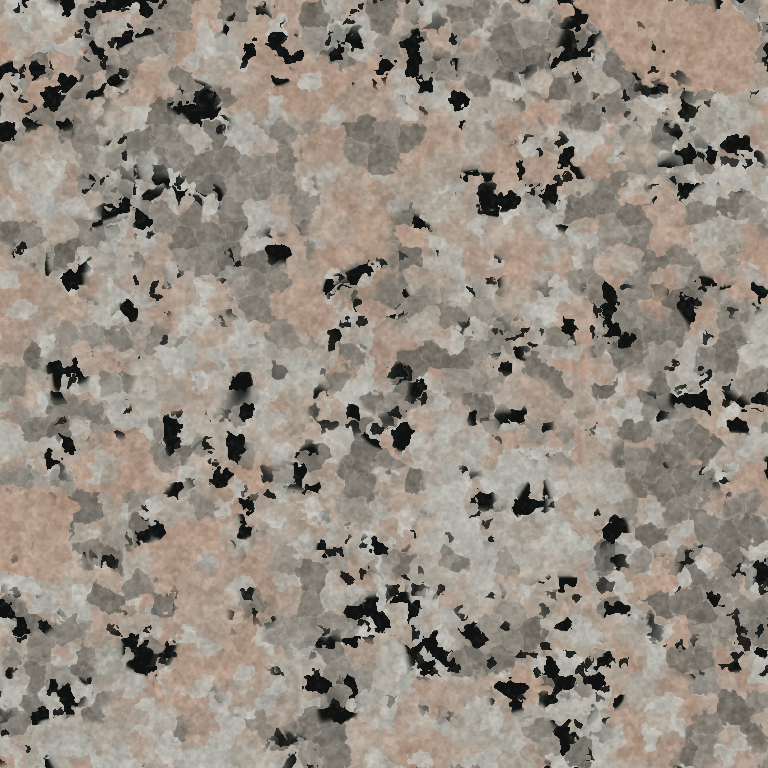
This texture is drawn by a WebGL 1 fragment shader. Its source:

```glsl
precision highp float;
// Polished pink granite: feldspar, pale grains, grey quartz and black mica flecks.
uniform vec2 u_resolution;

vec3 hash3(vec2 c) {
  vec3 h = fract(c.xyx * vec3(0.1031, 0.1030, 0.0973));
  h += dot(h, h.yxz + 33.33);
  return fract((h.xxy + h.yzz) * h.zyx);
}

// Cellular noise: xyz = random values blended between cells, w = distance to border.
// High sharpness gives flat grains with smooth edges, low sharpness gives soft clouds.
vec4 cells(vec2 p, float sharpness) {
  vec2 base = floor(p);
  vec3 sum = vec3(0.0);
  float total = 0.0, nearest = 9.0, second = 9.0;
  for (int y = -1; y <= 1; y++) {
    for (int x = -1; x <= 1; x++) {
      vec2 cell = base + vec2(x, y);
      vec2 offset = cell + 0.1 + 0.8 * hash3(cell + 57.0).xy - p;
      float d2 = dot(offset, offset);
      float weight = exp(-sharpness * d2);
      sum += weight * hash3(cell + 11.0);
      total += weight;
      float d = sqrt(d2);
      second = min(second, max(nearest, d));
      nearest = min(nearest, d);
    }
  }
  return vec4(sum / total, second - nearest);
}

void main() {
  vec2 p = gl_FragCoord.xy / min(u_resolution.x, u_resolution.y) + 2.0;

  // Ragged grain outlines
  vec3 wobble = cells(p * 75.0, 7.0).xyz - 0.5;
  vec3 fray = cells(p * 165.0 + 30.0, 8.0).xyz - 0.5;
  vec2 q = p + 0.011 * wobble.xy + 0.006 * fray.xy;
  vec3 cloud = cells(p * 9.0 + 5.0, 5.0).xyz - 0.5;
  vec3 patches = cells(p * 17.0 + 80.0, 6.0).xyz - 0.5;

  // Large pink crystals, elongated and slightly tilted
  vec2 along = vec2(dot(q, vec2(0.98, -0.18)), dot(q, vec2(0.18, 0.98)));
  float crystal = smoothstep(0.84, 0.9, cells(along * vec2(4.2, 9.0) + 3.0, 30.0).x);

  // Feldspar, from dusty pink to cream
  vec4 feldspar = cells(q * 25.0 + 17.0, 18.0);
  float warmth = clamp(feldspar.x + 0.7 * cloud.y, 0.0, 1.0);
  vec3 color = mix(vec3(0.67, 0.65, 0.61), vec3(0.68, 0.585, 0.52), warmth);
  color *= 0.96 + 0.08 * feldspar.y;
  float streak = sin(along.x * 210.0 + 3.0 * sin(along.y * 38.0) + 8.0 * wobble.z);
  vec3 crystalColor = vec3(0.69, 0.585, 0.515) + 0.012 * streak;
  color = mix(color, crystalColor, 0.85 * crystal);

  // Pale grains
  vec4 pale = cells(q * 43.0 + 40.0, 20.0);
  float paleMask = smoothstep(0.62, 0.76, pale.x - 0.4 * cloud.y - 0.5 * crystal);
  color = mix(color, vec3(0.70, 0.70, 0.675) + 0.07 * (pale.y - 0.4), 0.85 * paleMask);

  // Clumped grey quartz with faint light seams
  vec4 quartz = cells(q * 31.0 + 63.0, 28.0);
  float quartzMask = smoothstep(0.64, 0.74, quartz.x + 0.8 * cloud.x + 0.3 * patches.y - 0.6 * crystal);
  vec3 quartzColor = mix(vec3(0.41, 0.395, 0.365), vec3(0.58, 0.56, 0.525), quartz.y);
  quartzColor += 0.07 * (1.0 - smoothstep(0.02, 0.1, quartz.w));
  color = mix(color, quartzColor, 0.88 * quartzMask);

  // Fine crystalline mottling
  float speckle = cells(p * 270.0 + 9.0, 7.0).x - 0.5;
  color += 0.075 * wobble.z + 0.07 * fray.z + 0.055 * speckle;

  // Black mica: clustered flecks with grey-green fringes, plus small specks
  float fleck = cells(q * 51.0 + 90.0, 26.0).x + 0.55 * patches.x + 0.15 * cloud.z - 0.14 * crystal;
  float speck = cells(q * 92.0 + 21.0, 22.0).x + 0.2 * patches.x - 0.03 * crystal;
  float fringe = smoothstep(0.8, 0.96, fleck);
  float mica = max(smoothstep(0.91, 0.98, fleck), 0.9 * smoothstep(0.94, 1.0, speck));
  color = mix(color, vec3(0.36, 0.37, 0.34), 0.5 * fringe);
  color = mix(color, vec3(0.055, 0.065, 0.06) + 0.07 * max(fray.x + speckle, 0.0), mica);

  gl_FragColor = vec4(clamp(color, 0.0, 1.0), 1.0);
}
```
